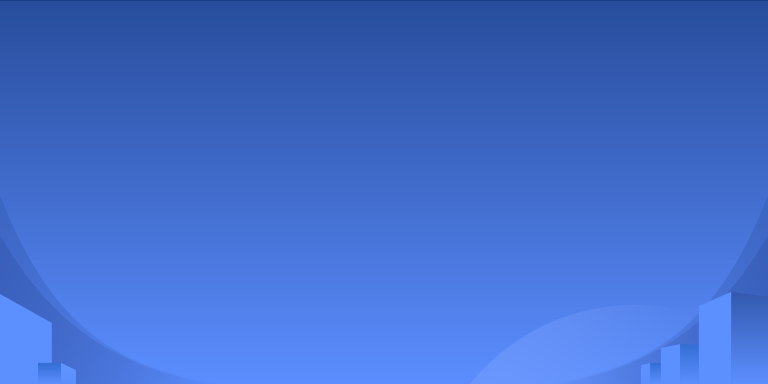
Write a Shadertoy shader that draws this background.

```glsl
// Blue dusk gradient with curved slopes, a pale dome and glowing blocks in the lower corners.

const vec3 SKY_TOP    = vec3(0.155, 0.300, 0.610);
const vec3 SKY_BOTTOM = vec3(0.360, 0.555, 1.000);
const vec3 TOP_LINE   = vec3(0.100, 0.240, 0.540);
const vec3 SLOPE      = vec3(0.200, 0.340, 0.680);
const vec3 DOME       = vec3(0.470, 0.630, 0.990);
const vec3 LIT        = vec3(0.360, 0.560, 1.000);
const vec3 SHADE      = vec3(0.200, 0.430, 0.830);
const vec3 DEEP_SHADE = vec3(0.200, 0.350, 0.680);

// Soft coverage: 1 where the distance is negative.
float cover(float dist, float pixel) {
    return clamp(0.5 - dist / pixel, 0.0, 1.0);
}

// Area under an exponential slope that falls away from the side of the canvas.
float slopeMask(vec2 p, float height, float rate, float base, float pixel) {
    float fall = height * exp(-rate * p.x);
    float dist = (p.y - fall + base) / sqrt(1.0 + rate * rate * fall * fall);
    return cover(dist, pixel);
}

// Upright face standing on the lower edge, with a slanted top between two corners.
float faceMask(vec2 p, vec2 leftTop, vec2 rightTop, float pixel) {
    float slant = (rightTop.y - leftTop.y) / (rightTop.x - leftTop.x);
    float roof = leftTop.y + slant * (p.x - leftTop.x);
    return cover(leftTop.x - p.x, pixel) * cover(p.x - rightTop.x, pixel)
         * cover((p.y - roof) / sqrt(1.0 + slant * slant), pixel);
}

// Paints a face that shifts from its top colour to the lit colour at the ground.
vec3 paintFace(vec3 base, vec2 p, vec2 leftTop, vec2 rightTop, vec3 topColor, float pixel) {
    float rise = clamp(p.y / max(leftTop.y, rightTop.y), 0.0, 1.0);
    vec3 color = mix(LIT, topColor, rise);
    return mix(base, color, faceMask(p, leftTop, rightTop, pixel));
}

// Two adjoining faces: lit on the left, shaded on the right.
vec3 paintBlock(vec3 base, vec2 p, vec2 a, vec2 b, vec2 c, vec3 shade, float pixel) {
    base = paintFace(base, p, b, c, shade, pixel);
    return paintFace(base, p, a, b, LIT, pixel);
}

void mainImage(out vec4 fragColor, in vec2 fragCoord) {
    // Canvas units: x runs from 0 to 2, y from 0 to 1.
    vec2 p = fragCoord / iResolution.xy * vec2(2.0, 1.0);
    float pixel = 1.0 / iResolution.y;

    // Sky and the thin line along its upper edge
    vec3 color = mix(SKY_BOTTOM, SKY_TOP, p.y);
    color = mix(color, TOP_LINE, cover(0.9974 - p.y, pixel));

    // Dome, fading towards the right
    float dome = cover(length(p - vec2(1.654, -0.346)) - 0.552, pixel);
    float domeFade = 1.0 - smoothstep(1.25, 1.92, p.x);
    color = mix(color, DOME, 0.48 * dome * domeFade);

    // Mirrored slopes, fading towards the centre
    vec2 side = vec2(min(p.x, 2.0 - p.x), p.y);
    float slopeFade = clamp(1.0 - side.x / 0.57, 0.0, 1.0);
    color = mix(color, SLOPE, 0.42 * slopeFade * slopeMask(side, 0.522, 4.95, 0.03, pixel));
    color = mix(color, SLOPE, 0.55 * slopeFade * slopeMask(side, 0.438, 4.0, 0.05, pixel));

    // Left blocks
    color = paintFace(color, p, vec2(-0.01, 0.240), vec2(0.135, 0.159), LIT, pixel);
    color = paintFace(color, p, vec2(0.099, 0.055), vec2(0.159, 0.055), SHADE, pixel);
    color = paintFace(color, p, vec2(0.159, 0.055), vec2(0.198, 0.036), LIT * 1.04, pixel);

    // Right blocks, from small to tall
    color = paintBlock(color, p, vec2(1.669, 0.049), vec2(1.693, 0.055),
                       vec2(1.721, 0.055), SHADE, pixel);
    color = paintBlock(color, p, vec2(1.721, 0.094), vec2(1.771, 0.104),
                       vec2(1.820, 0.102), SHADE, pixel);
    color = paintBlock(color, p, vec2(1.820, 0.203), vec2(1.904, 0.240),
                       vec2(2.010, 0.226), DEEP_SHADE, pixel);

    fragColor = vec4(color, 1.0);
}
```
